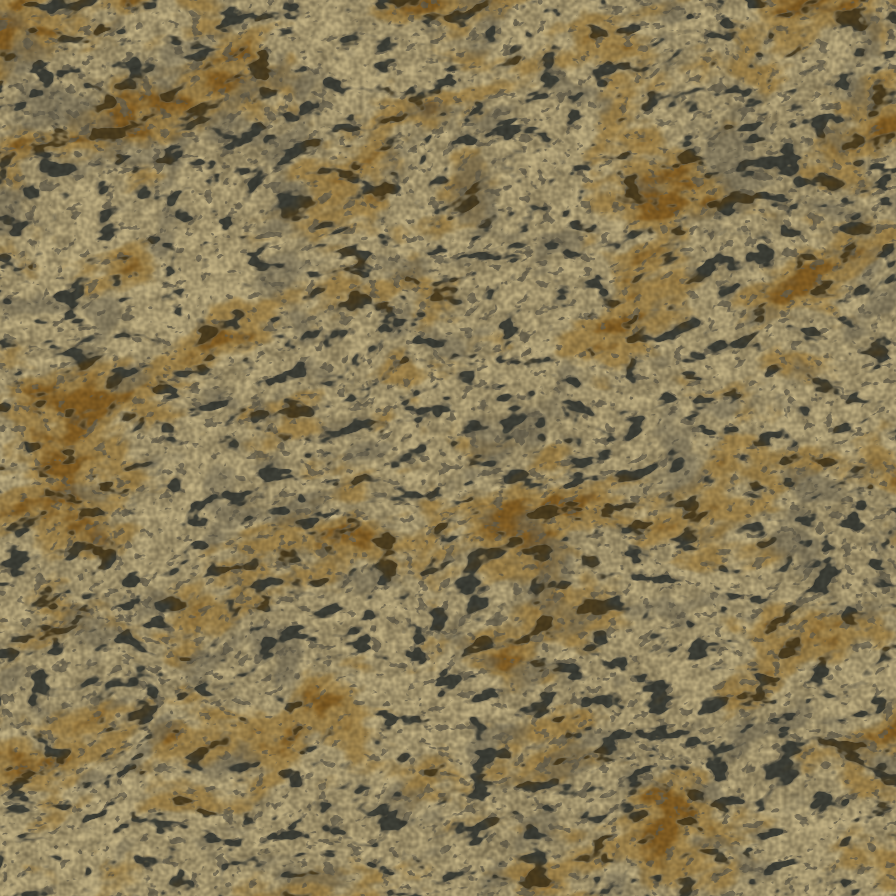
Give the GLSL for this texture, as a WebGL 1 fragment shader.

```glsl
precision highp float;
// Golden granite: sandy ground, ochre stains and dark flecks stretched sideways.

uniform vec2 u_resolution;

#define FLECK_SCALE vec2(29.0, 47.0)
#define FLECK_LEVEL 0.29
#define FLECK_SOFTNESS 0.07
#define SPECK_SCALE vec2(62.0, 84.0)
#define SPECK_LEVEL 0.34
#define STAIN_SCALE vec2(6.0, 10.0)
#define STAIN_LEVEL 0.14
#define CLOUD_SCALE vec2(4.0, 5.5)
#define GRAIN_SCALE 190.0
#define GRAIN_STRENGTH 0.17
#define SLANT 0.12

const vec3 SAND_LIGHT = vec3(0.69, 0.63, 0.465);
const vec3 SAND_DARK = vec3(0.53, 0.48, 0.35);
const vec3 OCHRE = vec3(0.58, 0.46, 0.23);
const vec3 RUST = vec3(0.45, 0.30, 0.08);
const vec3 ASH = vec3(0.41, 0.385, 0.31);
const vec3 CHARCOAL = vec3(0.205, 0.215, 0.19);
const vec3 UMBER = vec3(0.27, 0.215, 0.10);

float hash(vec2 cell) {
  vec3 q = fract(cell.xyx * vec3(0.1031, 0.1030, 0.0973));
  q += dot(q, q.yzx + 33.33);
  return fract((q.x + q.y) * q.z);
}

// Slope of a random unit gradient at a lattice corner.
float corner(vec2 cell, vec2 offset) {
  float angle = 6.2832 * hash(cell);
  return dot(vec2(cos(angle), sin(angle)), offset);
}

float gradientNoise(vec2 p) {
  vec2 i = floor(p);
  vec2 f = p - i;
  vec2 w = f * f * f * (f * (f * 6.0 - 15.0) + 10.0);
  vec2 e = vec2(1.0, 0.0);
  float low = mix(corner(i, f), corner(i + e.xy, f - e.xy), w.x);
  float high = mix(corner(i + e.yx, f - e.yx), corner(i + e.xx, f - e.xx), w.x);
  return mix(low, high, w.y);
}

float fbm(vec2 p) {
  float sum = 0.0;
  float gain = 1.0;
  for (int octave = 0; octave < 3; octave++) {
    sum += gain * gradientNoise(p);
    p = mat2(1.9, 0.5, -0.5, 1.9) * p + 17.3;
    gain *= 0.5;
  }
  return sum;
}

// Soft mask of everything above a level.
float above(float level, float softness, float value) {
  return smoothstep(level - softness, level + softness, value);
}

void main() {
  vec2 uv = gl_FragCoord.xy / min(u_resolution.x, u_resolution.y);

  // Bend and slant the stone so that the flecks do not line up.
  vec2 bend = vec2(gradientNoise(uv * 9.0 + 40.0), gradientNoise(uv * 9.0 + 80.0));
  vec2 p = uv + 0.018 * bend;
  p.y -= SLANT * p.x;

  float cloud = fbm(p * CLOUD_SCALE + 5.0);
  float mottle = fbm(p * vec2(34.0, 46.0) + 120.0);
  float grain = gradientNoise(uv * GRAIN_SCALE)
              + 0.6 * gradientNoise(uv * GRAIN_SCALE * 0.5 + 31.0);

  // Sandy ground with mottling and faint cloudy shading.
  float tone = 0.60 + 0.75 * mottle - 0.35 * cloud + 0.4 * grain;
  vec3 color = mix(SAND_DARK, SAND_LIGHT, clamp(tone, 0.0, 1.0));

  // Ochre stains with rusty hearts and ragged edges.
  float stain = fbm(p * STAIN_SCALE + 60.0) + 0.40 * fbm(p * vec2(24.0, 38.0) + 90.0);
  color = mix(color, OCHRE, 0.75 * above(STAIN_LEVEL, 0.16, stain));
  color = mix(color, RUST, 0.75 * above(STAIN_LEVEL + 0.34, 0.13, stain));

  // Ashy smudges and small grey specks.
  float smudge = fbm(p * vec2(14.0, 19.0) + 150.0) + 0.3 * cloud;
  color = mix(color, ASH, 0.55 * above(0.32, 0.16, smudge));
  float speck = fbm(p * SPECK_SCALE + 200.0) + 0.15 * cloud;
  color = mix(color, ASH * 0.92, 0.8 * above(SPECK_LEVEL, 0.09, speck));

  // Dark flecks, each with a thin ashy rim.
  float fleck = fbm(p * FLECK_SCALE + 260.0) + 0.20 * cloud;
  color = mix(color, ASH, 0.5 * above(FLECK_LEVEL - 0.08, 0.08, fleck));
  float warmth = above(0.18, 0.22, stain + 0.5 * gradientNoise(p * 22.0 + 300.0));
  vec3 mineral = mix(CHARCOAL, UMBER, warmth);
  color = mix(color, mineral, 0.93 * above(FLECK_LEVEL + 0.03, FLECK_SOFTNESS, fleck));

  // Fine crystalline grain over everything.
  color *= 1.0 + GRAIN_STRENGTH * grain;
  gl_FragColor = vec4(clamp(color, 0.0, 1.0), 1.0);
}
```
